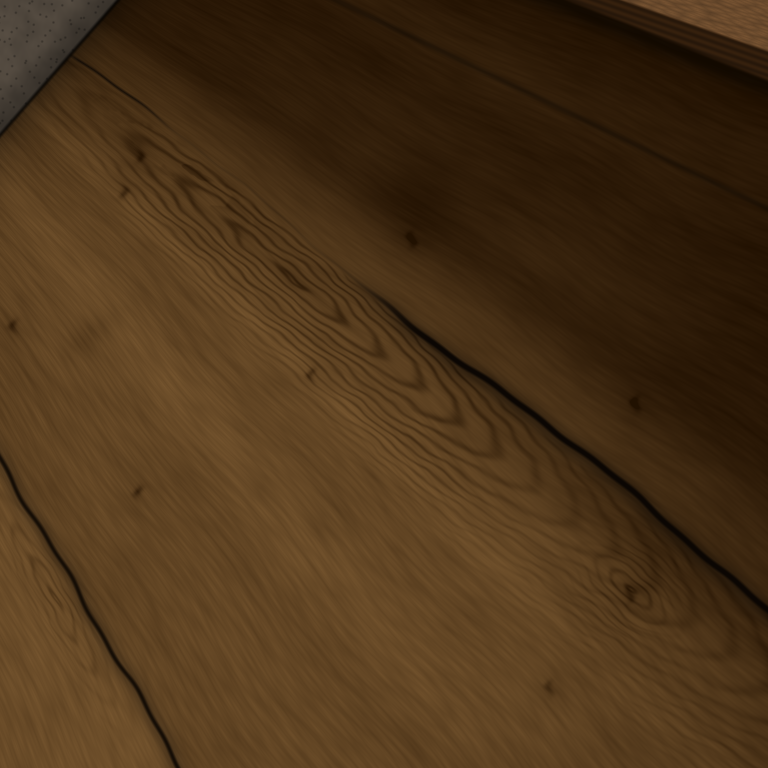
This texture is drawn by a WebGL 2 fragment shader. Its source:

```glsl
#version 300 es
precision highp float;
// Dim oak floorboards fanning out from a far corner, with cathedral grain, knots and open seams.
uniform vec2 u_resolution;
out vec4 fragColor;

vec2 hash2(vec2 p) {
  vec3 h = fract(p.xyx * vec3(0.1031, 0.1030, 0.0973));
  h += dot(h, h.yzx + 33.33);
  return fract((h.xx + h.yz) * h.zy);
}

// Distance to the nearest scattered cell point
float cellular(vec2 p) {
  vec2 cell = floor(p);
  float nearest = 2.0;
  for (int j = -1; j <= 1; j++)
    for (int i = -1; i <= 1; i++) {
      vec2 c = cell + vec2(i, j);
      nearest = min(nearest, distance(p, c + hash2(c)));
    }
  return nearest;
}

// Smooth undulation from layered sines
float waves(vec2 p) {
  float sum = 0.0, gain = 0.5;
  for (int i = 0; i < 4; i++) {
    sum += gain * sin(p.x + 1.7 * sin(p.y)) * cos(0.6 * p.y + 0.4 * p.x);
    p = mat2(1.5, 0.7, -0.7, 1.5) * p + 2.3;
    gain *= 0.6;
  }
  return sum;
}

// Dark growth rings stretched along the board; q.x runs along, q.y across
float growthRings(vec2 q, float stretch, float period) {
  float f = length(vec2(q.x / stretch, q.y));
  return pow(0.5 + 0.5 * sin(6.2832 * f / period), 3.0);
}

float seam(float d, float width, float soft) {
  return 1.0 - smoothstep(width - soft, width + soft, abs(d));
}

float bump(float x, float center, float width) {
  float t = (x - center) / width;
  return exp(-t * t);
}

void main() {
  vec2 uv = gl_FragCoord.xy / u_resolution;
  float px = 1.0 / u_resolution.y;

  // Fan coordinates: a crosses the boards, r runs along them
  vec2 ray = vec2(uv.x + 0.66, 1.53 - uv.y);
  float a = atan(ray.y, ray.x), r = length(ray);

  // Broad light over the floor
  float tone = mix(0.27, 0.88, smoothstep(0.5, 0.79, a));
  tone -= 0.36 * smoothstep(0.2, 0.9, distance(uv, vec2(0.3, 0.3)));
  tone += 0.10 * bump(a, 0.43, 0.04) + 0.13 * smoothstep(1.035, 1.05, a);
  tone -= 0.14 * bump(a, 0.60, 0.025) + 0.10 * bump(a, 0.99, 0.06);
  tone += 0.13 * bump(a, 0.767, 0.012) + 0.07 * bump(a, 0.865, 0.025);
  tone -= 0.18 * bump(a, 0.69, 0.02) * smoothstep(1.5, 1.9, r);
  tone += 0.09 * waves(vec2(a * 42.0, r * 3.0)) + 0.05 * waves(uv * 13.0);

  // Fine fibres
  vec2 fibre = vec2(a * 210.0 + 0.6 * sin(r * 17.0), r * 13.0);
  float grain = cellular(fibre) + 0.6 * cellular(fibre * vec2(2.3, 1.8) + 7.0) - 0.75;
  tone -= grain * mix(0.10, 0.22, smoothstep(0.55, 0.85, a));

  // Cathedral grain down the middle board
  float warp = 0.005 * waves(vec2(r * 24.0, a * 60.0)) + 0.0012 * sin(r * 95.0 + a * 150.0);
  vec2 q = vec2(r - 1.373, (a - 0.708) * r + warp);
  float board = smoothstep(0.672, 0.68, a) * (1.0 - smoothstep(0.745, 0.80, a));
  float figure = smoothstep(1.04, 1.2, r) * (1.0 - smoothstep(1.62, 1.82, r));
  float rings = growthRings(q, q.x > 0.0 ? 7.0 : 9.0, 0.0095);
  tone -= board * rings * mix(0.15, 0.40, figure);
  tone -= 0.18 * bump(q.x, 0.0, 0.07) * bump(q.y, 0.0, 0.012);
  float blotch = smoothstep(0.1, 0.35, waves(vec2(r * 45.0, a * 110.0)));
  tone -= 0.25 * blotch * bump(r, 1.16, 0.11) * bump(a, 0.695, 0.015);

  // Small figures near the lower knot and the left seam
  vec2 knot = vec2(r - 1.969, (a - 0.720) * r + warp);
  tone -= 0.3 * growthRings(knot, 3.0, 0.009) * exp(-dot(knot, knot) * 280.0);
  vec2 side = vec2(r - 1.50, (a - 1.062) * r + warp);
  tone -= 0.28 * growthRings(side, 6.0, 0.008) * bump(side.x, 0.0, 0.15) * bump(side.y, 0.0, 0.025);

  // Smudges and pin knots
  tone -= 0.17 * exp(-dot(uv - vec2(0.55, 0.75), uv - vec2(0.55, 0.75)) * 320.0);
  vec2 smear = mat2(0.8, -0.6, 0.6, 0.8) * (uv - vec2(0.117, 0.565));
  tone -= 0.16 * exp(-dot(smear * smear, vec2(700.0, 3500.0)));
  vec2 pins[9] = vec2[9](vec2(0.536, 0.688), vec2(0.828, 0.474), vec2(0.406, 0.512),
    vec2(0.18, 0.36), vec2(0.161, 0.75), vec2(0.182, 0.798), vec2(0.82, 0.225),
    vec2(0.716, 0.104), vec2(0.018, 0.575));
  for (int i = 0; i < 9; i++) {
    vec2 p = uv - pins[i];
    p.x += 0.003 * sin(p.y * 250.0 + float(i));
    tone -= 0.5 * exp(-dot(p * p, vec2(38000.0, 14000.0))) + 0.08 * exp(-dot(p, p) * 1800.0);
  }
  tone = clamp(tone, -0.12, 1.15);
  vec3 color = mix(vec3(0.16, 0.09, 0.02), vec3(0.42, 0.30, 0.16), tone);

  // Seams between boards
  float wobble = 0.0015 * sin(r * 31.0) + 0.0008 * sin(r * 77.0);
  float dMain = (a - 0.6705 - 0.003 * cos((r - 1.5) * 10.0)) * r + wobble;
  float opened = smoothstep(1.38, 1.56, r);
  float present = smoothstep(0.95, 0.98, r) * max(opened, 0.2 + 0.65 * (1.0 - smoothstep(1.06, 1.14, r)));
  float dLeft = (a - 1.0412) * r + 1.5 * wobble;
  float dUpper = (a - 0.450) * r;
  color *= 1.0 - 0.35 * opened * bump(dMain, 0.003, 0.014);
  color = mix(color, vec3(0.045, 0.025, 0.01), present * seam(dMain, mix(0.0014, 0.0038, opened), px + 0.001));
  color *= 1.0 - 0.25 * bump(dLeft, 0.0, 0.012);
  color = mix(color, vec3(0.06, 0.035, 0.012), 0.9 * seam(dLeft, 0.0026, px + 0.001));
  color *= 1.0 - 0.3 * bump(dUpper, 0.0, 0.004);

  // Raised board in the upper right, with its shaded front
  float dBoard = dot(uv - vec2(0.807, 1.0), vec2(0.33, 0.944));
  float lip = -0.024 - 0.05 * (uv.x - 0.735);
  color *= 1.0 - 0.45 * bump(dBoard, lip - 0.004, 0.016);
  vec3 front = vec3(0.20, 0.12, 0.05) * (0.9 + 0.15 * sin(dBoard * 700.0));
  color = mix(color, front, smoothstep(lip - px, lip + 0.006, dBoard));
  float topGrain = cellular(vec2(dBoard * 260.0, uv.x * 45.0 - uv.y * 16.0));
  vec3 boardTop = vec3(0.43, 0.30, 0.18) * (1.08 - 0.28 * topGrain);
  color = mix(color, boardTop, smoothstep(-px, 0.003, dBoard));

  // Grey plaster wall in the upper left
  float dWall = dot(uv - vec2(0.0, 0.824), vec2(-0.752, 0.658));
  color *= 1.0 - 0.35 * exp(-max(-dWall, 0.0) * 45.0);
  vec3 plaster = vec3(0.32, 0.285, 0.245) * (0.94 + 0.10 * waves(uv * 70.0));
  plaster *= 1.0 - 0.3 * smoothstep(0.2, 0.0, cellular(uv * 75.0));
  plaster *= mix(0.72, 1.05, smoothstep(0.0, 0.05, dWall));
  color = mix(color, plaster, smoothstep(-px, px + 0.001, dWall));
  color *= 1.0 - 0.65 * seam(dWall, 0.0022, px + 0.001);

  fragColor = vec4(color, 1.0);
}
```
